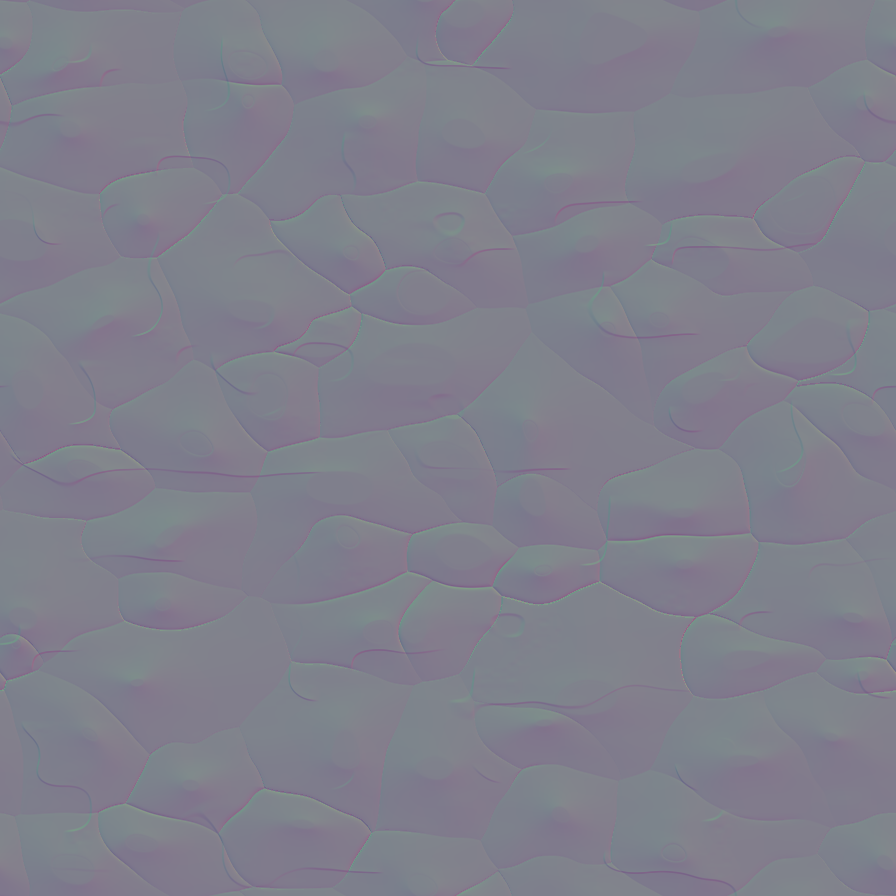
A Shadertoy shader for this texture map:

```glsl
// Muted normal map of overlapping, wind-flattened stone domes.
// Each jittered cell holds a dome cut by a tilted plane; the highest dome wins,
// and the slope of the resulting height field tints a grey base. It tiles.

const vec2 GRID = vec2(7.0, 10.0);

float hash(vec2 p) {
    return fract(sin(dot(p, vec2(127.1, 311.7))) * 43758.5453);
}

vec2 hash2(vec2 p) {
    return vec2(hash(p), hash(p + 37.3));
}

// Value noise that repeats after the given period
float noise(vec2 p, vec2 period) {
    vec2 i = floor(p), f = fract(p);
    f = f * f * f * (f * (f * 6.0 - 15.0) + 10.0);
    vec2 a = mod(i, period), b = mod(i + 1.0, period);
    return mix(mix(hash(a), hash(vec2(b.x, a.y)), f.x),
               mix(hash(vec2(a.x, b.y)), hash(b), f.x), f.y);
}

// Dome profile: steep near the summit, easing outwards
float falloff(float d) {
    return 0.58 * log(1.0 + 3.0 * d);
}

// Sharp step up that fades away slowly behind its edge
float ledge(float s) {
    return s > 0.0 ? exp(-s / 0.16) : smoothstep(-0.035, 0.0, s);
}

float height(vec2 uv) {
    vec2 q = uv * GRID;
    float broad = noise(q + 0.4, GRID);
    float medium = noise(q * 2.0, GRID * 2.0);
    float small = noise(q * 3.0 + 0.2, GRID * 3.0);
    float fine = noise(q * 16.0, GRID * 16.0);

    // Bend the outlines
    vec2 w = q + 0.42 * (vec2(broad, noise(q.yx + 0.7, GRID.yx)) - 0.5);
    w += 0.13 * (vec2(medium, small) - 0.5);

    float best = -9.0, second = -9.0, groove = 0.0;
    for (int y = -2; y <= 2; y++)
    for (int x = -2; x <= 2; x++) {
        vec2 cell = floor(w) + vec2(x, y);
        vec2 id = mod(cell, GRID);
        vec2 delta = w - cell - 0.1 - 0.8 * hash2(id + 5.1);
        vec2 shape = hash2(id + 11.7);
        float peak = hash(id + 23.9);

        // Dome, sliced by a flat or tilted top with a crisp rim
        delta.x *= mix(0.9, 1.25, shape.x);
        float dome = -falloff(length(delta));
        float radius = mix(0.05, 0.27, shape.y * shape.y);
        vec2 tilt = 1.1 * (hash2(id + 51.3) - 0.5) * shape.x;
        float top = dot(tilt, delta) - falloff(radius);
        float gap = dome - top;
        float rim = 0.045 * (0.3 + shape.x) * medium
                  * exp(-abs(gap) / (gap > 0.0 ? 0.05 : 0.016));
        float h = 0.32 * peak + min(dome, top) - rim;

        if (h > best) {
            second = best;
            best = h;
            groove = 0.1 * (1.0 - 0.85 * peak);
        } else {
            second = max(second, h);
        }
    }

    // Creases of uneven depth
    float crease = groove * exp(-(best - second) / 0.022);
    best -= crease * mix(0.25, 1.3, smoothstep(0.25, 0.75, medium));

    // Sparse short ledges, gentle swells and grit
    float sparse = smoothstep(0.56, 0.8, noise(q * 2.0 + 0.5, GRID * 2.0));
    best += 0.07 * sparse * ledge(medium + 0.15 * small - 0.6);
    best += 0.12 * broad + 0.05 * medium;
    return best + 0.02 * fine * smoothstep(0.7, 0.95, small) * sparse;
}

void mainImage(out vec4 fragColor, in vec2 fragCoord) {
    vec2 uv = fragCoord / iResolution.xy;

    // Central differences of the height field
    vec2 e = vec2(0.0009, 0.0);
    vec2 slope = vec2(height(uv - e.xy) - height(uv + e.xy),
                      height(uv - e.yx) - height(uv + e.yx)) / (2.0 * e.x);

    // Red follows sideways slope, green follows upward slope
    vec2 tint = slope * vec2(0.0020, 0.0028);
    tint.y -= 0.0006 * slope.x;
    tint = 0.16 * tanh(tint / 0.16);
    vec3 color = vec3(0.5 + tint, 0.55 - 1.5 * dot(tint, tint));
    fragColor = vec4(color, 1.0);
}
```
